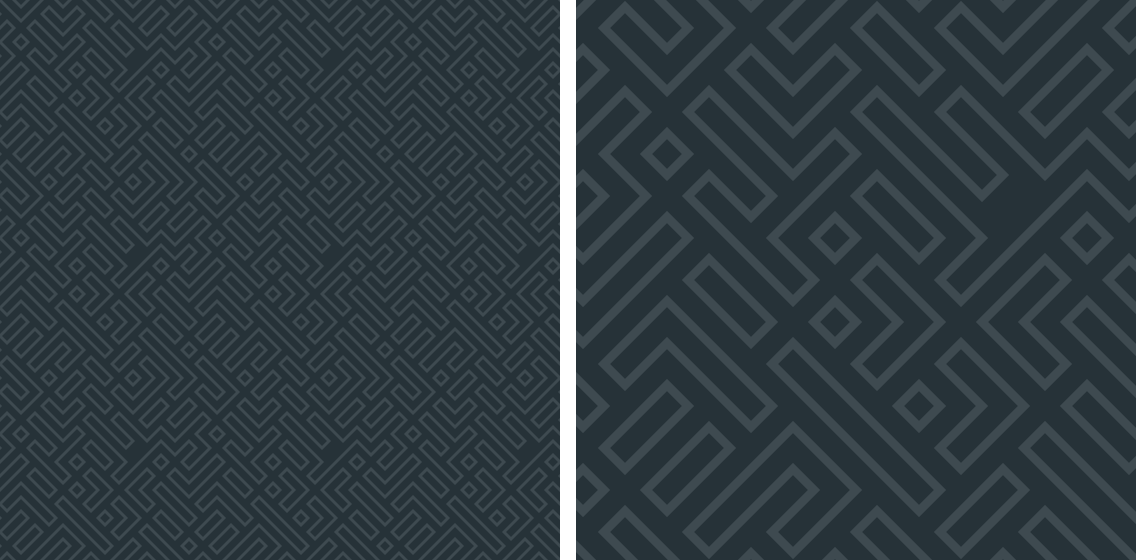
Left, the full canvas; right, a detail of the centre.
Reproduce this pattern procedurally as a WebGL 1 fragment shader.

```glsl
precision highp float;
// Diagonal maze tile: thin outlines of bars, hooks and diamonds on a dark slate ground.

uniform vec2 u_resolution;

const float TAU = 6.2831853;
const float PERIOD = 14.0; // nodes per repeat, along the canvas axes

// Node coordinates along the canvas axes, wrapped so the tile repeats.
vec2 wrapNode(vec2 node) {
  return floor(mod(vec2(node.x + node.y, node.x - node.y) + 0.5, PERIOD));
}

float hash(vec2 p, float seed) {
  return fract(sin(dot(p, vec2(127.1, 311.7)) + seed * 74.7) * 4375.85);
}

// Direction in which a node grows an arm; every other node often stays still.
vec2 arm(vec2 node) {
  vec2 q = wrapNode(node);
  if (mod(q.x, 2.0) > 0.5 && hash(q, 1.0) > 0.42) return vec2(0.0);
  float sway = sin(TAU * 2.0 * q.x / PERIOD + 2.0 * sin(TAU * q.y / PERIOD));
  vec2 axis = hash(q, 2.0) + 0.35 * sway > 0.5 ? vec2(1.0, 0.0) : vec2(0.0, 1.0);
  return hash(q, 3.0) < 0.8 ? axis : -axis;
}

float linked(vec2 node, vec2 dir) {
  return arm(node) == dir || arm(node + dir) == -dir ? 1.0 : 0.0;
}

// 1 in cells that belong to a shape, 0 in the gaps between shapes.
float inside(vec2 cell) {
  vec2 odd = mod(cell, 2.0);
  vec2 node = (cell - odd) * 0.5;
  vec2 right = vec2(1.0, 0.0), up = vec2(0.0, 1.0);
  if (odd.x + odd.y < 0.5) return 1.0;
  if (odd.x + odd.y < 1.5) return linked(node, odd);
  // Closed rings and some U shapes are filled.
  float links = linked(node, right) + linked(node, up)
              + linked(node + up, right) + linked(node + right, up);
  return step(3.6, links + hash(wrapNode(node), 4.0));
}

// Distance to the shape borders, with mitred corners.
float borderDistance(vec2 p) {
  vec2 cell = floor(p);
  vec2 offset = p - cell - 0.5;
  vec2 toSide = 0.5 - abs(offset);
  vec2 side = vec2(offset.x < 0.0 ? -1.0 : 1.0, offset.y < 0.0 ? -1.0 : 1.0);
  float here = inside(cell);
  float besideX = inside(cell + vec2(side.x, 0.0));
  float besideY = inside(cell + vec2(0.0, side.y));
  float across = inside(cell + side);
  float d = 1.0;
  if (here != besideX) d = min(d, toSide.x);
  if (here != besideY) d = min(d, toSide.y);
  if (across != besideX || across != besideY) d = min(d, max(toSide.x, toSide.y));
  return d;
}

void main() {
  float size = min(u_resolution.x, u_resolution.y);
  vec2 p = gl_FragCoord.xy / size * 80.0;
  vec2 grid = 0.5 * vec2(p.x + p.y, p.x - p.y);
  float pixel = 80.0 / size * 0.7071;

  float line = clamp((0.147 - borderDistance(grid)) / pixel + 0.5, 0.0, 1.0);
  vec3 slate = vec3(0.149, 0.196, 0.220);
  vec3 outline = vec3(0.243, 0.290, 0.314);
  gl_FragColor = vec4(mix(slate, outline, line), 1.0);
}
```
